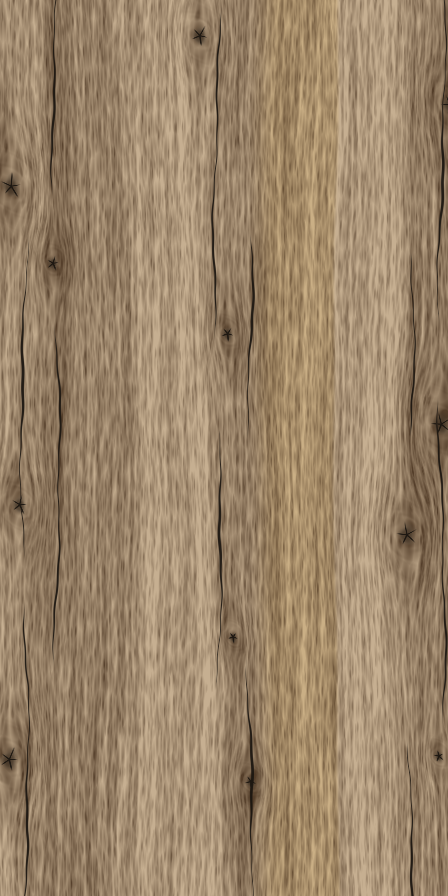
Write a WebGL 1 fragment shader that draws this texture.

```glsl
precision highp float;
// Rustic oak boards with upright grain, knots and drying cracks.
// Stretched cellular noise makes fibres and pores, layered sines make streaks;
// loops scatter knots that push the grain aside, and tapered cracks along seams.
uniform vec2 u_resolution;

const vec3 DARK_WOOD = vec3(0.455, 0.368, 0.278);
const vec3 LIGHT_WOOD = vec3(0.735, 0.645, 0.530);
const vec3 KNOT_BROWN = vec3(0.260, 0.205, 0.150);
const vec3 CRACK_BLACK = vec3(0.100, 0.080, 0.060);
const vec3 GOLDEN_TINT = vec3(1.02, 1.00, 0.92);
const float FIRST_SEAM = 0.09;
const float SEAM_STEP = 0.43;
const float KNOT_SPREAD = 0.075;
const float CRACK_OFFSET = 0.035;
const float CRACK_WIDTH = 0.0034;
const float FIBRE_CONTRAST = 0.75;
const float STREAK_CONTRAST = 0.10;
const float RING_FREQUENCY = 380.0;
const float RING_CONTRAST = 0.13;
const int KNOTS = 12;
const int CRACKS = 12;

float hash(vec2 p) {
  return fract(sin(dot(p, vec2(127.1, 311.7))) * 43758.55);
}

// Distance to the nearest scattered point, one point per cell.
float cellular(vec2 p) {
  vec2 base = floor(p);
  float nearest = 2.0;
  for (int j = -1; j <= 1; j++) {
    for (int i = -1; i <= 1; i++) {
      vec2 cell = base + vec2(float(i), float(j));
      vec2 point = cell + vec2(hash(cell), hash(cell + 47.3));
      nearest = min(nearest, distance(p, point));
    }
  }
  return nearest;
}

float streaks(vec2 p) {
  float s = sin(p.x * 47.0 + 1.4 * sin(p.y * 2.3 + p.x * 9.0));
  s += 0.8 * sin(p.x * 113.0 + 2.0 * sin(p.y * 3.1 - p.x * 17.0));
  return s + 0.6 * sin(p.x * 211.0 + 2.5 * sin(p.y * 4.7 + p.x * 31.0));
}

// Base lightness across the boards.
float boardTone(float x) {
  float tone = mix(0.54, 0.30, smoothstep(0.07, 0.12, x));
  tone = mix(tone, 0.46, smoothstep(0.14, 0.26, x));
  tone = mix(tone, 0.74, smoothstep(0.29, 0.33, x));
  tone = mix(tone, 0.34, smoothstep(0.46, 0.54, x));
  tone = mix(tone, 0.58, smoothstep(0.56, 0.64, x));
  tone = mix(tone, 0.77, smoothstep(0.745, 0.755, x));
  return mix(tone, 0.34, smoothstep(0.87, 0.95, x));
}

// Centre in xy and radius in z of a scattered knot.
vec3 knotAt(float id) {
  float seam = mod(id, 3.0);
  float row = floor(id / 3.0);
  float x = FIRST_SEAM + SEAM_STEP * seam + KNOT_SPREAD * (2.0 * hash(vec2(id, 3.0)) - 1.0);
  float y = 0.5 * (row + 0.1 + 0.8 * hash(vec2(id, 8.0)));
  return vec3(x, y, mix(0.011, 0.024, hash(vec2(id, 5.0))));
}

// Darkness of one tapered, wandering crack: x is the slit, y its soft halo.
vec2 crackAt(float id, vec2 p, float pixel) {
  float seam = mod(id, 3.0);
  float side = 2.0 * mod(id, 2.0) - 1.0;
  float middle = 0.5 * floor(id / 3.0) + 0.1 + 0.3 * hash(vec2(id, 21.0));
  float reach = mix(0.20, 0.42, hash(vec2(id, 13.0)));
  float taper = clamp(1.0 - abs(p.y - middle) / reach, 0.0, 1.0);
  float wander = 0.008 * sin(p.y * 5.0 + id) + 0.003 * sin(p.y * 19.0 + id * 2.0)
    + 0.001 * sin(p.y * 71.0 + id);
  float gap = abs(p.x - FIRST_SEAM - SEAM_STEP * seam - side * CRACK_OFFSET - wander);
  float width = CRACK_WIDTH * sqrt(taper) * (0.65 + 0.35 * sin(p.y * 13.0 + id * 4.0));
  float slit = (1.0 - smoothstep(width - pixel, width + pixel, gap)) * smoothstep(0.0, 0.15, taper);
  return vec2(slit, exp(-gap * 90.0) * sqrt(taper));
}

void main() {
  vec2 p = gl_FragCoord.xy / u_resolution.x;
  float pixel = 0.7 / u_resolution.x;
  float bend = 0.006 * sin(p.y * 3.1 + p.x * 6.0) + 0.002 * sin(p.y * 11.0 + p.x * 23.0);
  float shade = 0.0, core = 0.0, slit = 0.0;

  // Knots: bent grain, brown halo, rings and star-shaped checks.
  for (int i = 0; i < KNOTS; i++) {
    vec3 knot = knotAt(float(i));
    vec2 d = p - knot.xy;
    d.x += 0.25 * d.y * (hash(vec2(float(i), 31.0)) - 0.5);
    float r = knot.z;
    float swell = exp(-dot(d * d, vec2(0.14, 0.035) / (r * r)));
    bend -= 0.8 * d.x * swell;
    float dist = length(d * vec2(1.0, 0.75)) * (1.0 + 0.12 * sin(d.y * 160.0 + d.x * 110.0));
    float angle = atan(d.y, d.x);
    shade += 0.38 * swell + 0.22 * sin(dist / r * 9.0) * exp(-dist / r);
    core = max(core, 0.75 * (1.0 - smoothstep(0.35 * r, 0.95 * r, dist)));
    float star = dist * abs(sin(angle * 2.5 + float(i)));
    slit = max(slit, (1.0 - smoothstep(0.001, 0.003 + pixel, star)) * (1.0 - smoothstep(0.5 * r, r, dist)));
  }

  for (int i = 0; i < CRACKS; i++) {
    vec2 crack = crackAt(float(i), p, pixel);
    slit = max(slit, crack.x);
    shade += 0.22 * crack.y;
  }

  // Grain: fibres, pores, streaks and growth rings in bent coordinates.
  vec2 grain = vec2(p.x + bend, p.y);
  float fibre = cellular(grain * vec2(170.0, 20.0)) - 0.43;
  float band = cellular(grain * vec2(65.0, 4.0) + 9.0) - 0.43;
  float pore = 1.0 - smoothstep(0.08, 0.26, cellular(grain * vec2(95.0, 16.0) + 31.0));
  float ring = sin(grain.x * RING_FREQUENCY + 3.0 * sin(grain.x * 21.0 + grain.y * 1.3));
  float tone = boardTone(grain.x) + FIBRE_CONTRAST * (fibre + 0.55 * band);
  tone += STREAK_CONTRAST * streaks(grain) + RING_CONTRAST * ring - 0.28 * pore - shade + 0.09;

  vec3 color = mix(DARK_WOOD, LIGHT_WOOD, clamp(tone, -0.45, 1.15));
  float golden = smoothstep(0.55, 0.62, grain.x) * (1.0 - smoothstep(0.745, 0.755, grain.x));
  color *= mix(vec3(1.0), GOLDEN_TINT, golden);
  color = mix(color, KNOT_BROWN, core);
  gl_FragColor = vec4(mix(color, CRACK_BLACK, 0.92 * slit), 1.0);
}
```
